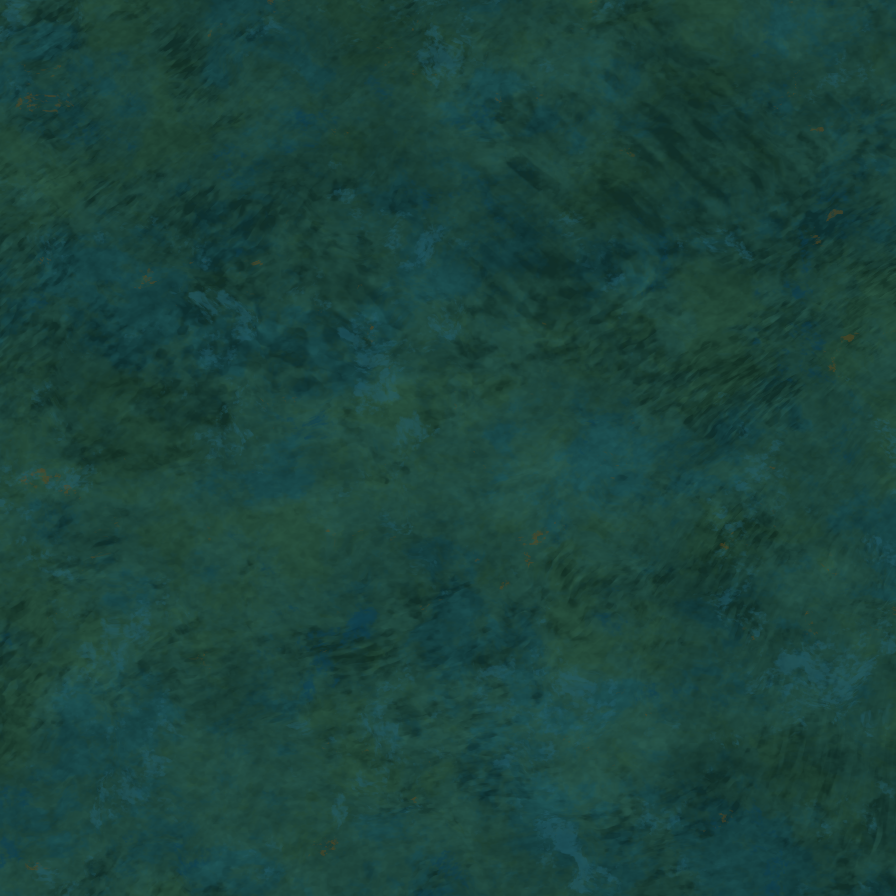
A three.js fragment shader for this texture:

```glsl
varying vec2 vUv;

#define DARK_TEAL vec3(0.064, 0.190, 0.164)
#define LIGHT_TEAL vec3(0.156, 0.343, 0.300)
#define COOL_TINT vec3(0.78, 0.99, 1.15)
#define MOSS_TINT vec3(1.08, 1.00, 0.89)
#define GLINT_BLUE vec3(0.14, 0.37, 0.43)
#define DEEP_BLUE vec3(0.04, 0.24, 0.33)
#define OCHRE vec3(0.38, 0.28, 0.11)
#define CELL_SHARPNESS 9.0
#define STROKE_ANGLE 0.62
#define STROKE_SCALE vec2(58.0, 120.0)
#define LAYER_GAIN 0.75
#define TONE_CONTRAST 0.165

vec3 hash3(vec2 p) {
  vec3 q = vec3(dot(p, vec2(127.1, 311.7)), dot(p, vec2(269.5, 183.3)), dot(p, vec2(419.2, 371.9)));
  return fract(sin(q) * 43758.55);
}

// Soft cellular noise: random cell values blended by distance, about -0.5 to 0.5
float cellNoise(vec2 p) {
  vec2 cell = floor(p);
  vec2 local = p - cell;
  float total = 0.0;
  float weightSum = 0.0;
  for (int y = -1; y <= 1; y++) {
    for (int x = -1; x <= 1; x++) {
      vec2 offset = vec2(float(x), float(y));
      vec3 h = hash3(cell + offset);
      vec2 d = offset + h.xy - local;
      float weight = exp(-CELL_SHARPNESS * dot(d, d));
      total += weight * (h.z - 0.5);
      weightSum += weight;
    }
  }
  return total / max(weightSum, 1e-5);
}

// Layered cells, scaled to a spread of about one
float layeredCells(vec2 p) {
  float sum = 0.0;
  float amplitude = 2.75;
  for (int i = 0; i < 6; i++) {
    sum += amplitude * cellNoise(p);
    p = p * 2.03 + vec2(17.3, 9.1);
    amplitude *= LAYER_GAIN;
  }
  return sum;
}

// Short slanted dabs whose direction drifts across the canvas
float brushStrokes(vec2 p) {
  float angle = STROKE_ANGLE + 0.12 * sin(p.x * 5.0 + 2.0 * sin(p.y * 4.0));
  float c = cos(angle);
  float s = sin(angle);
  vec2 along = mat2(c, -s, s, c) * p;
  return 2.4 * cellNoise(along * STROKE_SCALE) + 2.2 * cellNoise(along * STROKE_SCALE * 1.6 + 31.0);
}

void main() {
  // Bend the domain so that patches get ragged, painted outlines
  vec2 bend = vec2(cellNoise(vUv * 15.0 + 3.0), cellNoise(vUv * 15.0 + 57.0));
  vec2 p = vUv + 0.016 * bend;

  float tone = layeredCells(p * vec2(5.5, 7.5) + 11.0);
  float shade = layeredCells(p * vec2(5.0, 7.0) + 43.0);
  float hue = layeredCells(p * vec2(8.0, 11.0) + 71.0);
  float glint = layeredCells(p * vec2(9.0, 11.0) + 103.0);
  float rust = layeredCells(p * vec2(11.0, 14.0) + 149.0);
  float grain = cellNoise(vUv * vec2(105.0, 135.0) + 7.0) + cellNoise(vUv * vec2(170.0, 200.0) + 19.0);

  // Broad tone, with brushed dark patches and a fine mottle
  float brushed = smoothstep(-0.2, 1.3, shade);
  float strokes = brushStrokes(vUv + 0.006 * bend);
  tone = 0.68 * tone + 0.38 - 1.15 * brushed + strokes * (0.24 + 0.9 * brushed) + 0.8 * grain;
  vec3 color = mix(DARK_TEAL, LIGHT_TEAL, clamp(0.5 + TONE_CONTRAST * tone, 0.0, 1.0));

  // Cool and mossy drifts
  color *= mix(vec3(1.0), COOL_TINT, smoothstep(0.1, 1.9, hue));
  color *= mix(vec3(1.0), MOSS_TINT, smoothstep(0.1, 1.9, -hue));

  // Blue glints, deep blue stains and rare ochre flecks
  color = mix(color, GLINT_BLUE, 0.5 * smoothstep(1.2, 2.6, glint));
  color = mix(color, DEEP_BLUE, 0.5 * smoothstep(1.3, 2.5, -glint) * smoothstep(-0.6, 0.8, hue));
  color = mix(color, OCHRE, 0.5 * smoothstep(2.1, 2.9, rust));

  gl_FragColor = vec4(color, 1.0);
}
```
